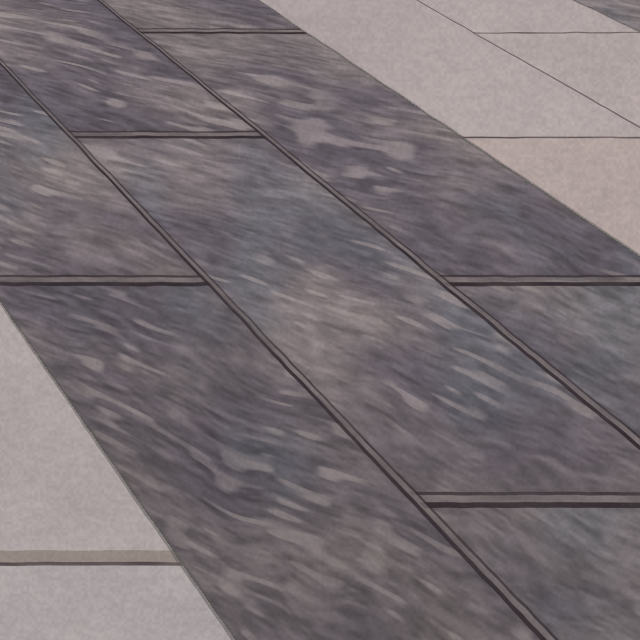
Write a Shadertoy shader that draws this texture.

```glsl
// Perspective view of riven slate paving: dark three-wide bands between pale two-wide bands, half-bond joints.
#define HORIZON 0.917       // height of the vanishing line above the canvas top
#define SLAB_LENGTH 0.298   // slab length in inverse depth
#define FIRST_JOINT 0.589   // inverse depth of one cross joint
#define JOINT_WIDTH 0.012   // half width of cross joints
#define SEAM_WIDTH 0.0085   // half width of lengthwise seams
#define SOFTNESS 0.0012     // edge blur
#define GRAIN 0.42          // contrast of the slate grain
#define GRAIN_ANGLE 0.36    // grain slope in radians
#define SCAR_AMOUNT 0.55    // opacity of the pale split marks

const vec3 VIOLET = vec3(0.372, 0.343, 0.372);
const vec3 BROWN  = vec3(0.482, 0.445, 0.448);
const vec3 BLUE   = vec3(0.385, 0.395, 0.425);
const vec3 PALE   = vec3(0.675, 0.635, 0.632);
const vec3 GROOVE = vec3(0.195, 0.165, 0.180);
const vec3 SCAR   = vec3(0.640, 0.595, 0.590);

float hash(vec2 p) {
    vec3 h = fract(vec3(p.xyx) * 0.1031);
    h += dot(h, h.yzx + 33.33);
    return fract((h.x + h.y) * h.z);
}

float noise(vec2 p) {
    vec2 i = floor(p), f = fract(p);
    f = f * f * (3.0 - 2.0 * f);
    return mix(mix(hash(i), hash(i + vec2(1, 0)), f.x),
               mix(hash(i + vec2(0, 1)), hash(i + vec2(1, 1)), f.x), f.y);
}

float fbm(vec2 p) {
    float sum = 0.0, amp = 0.53;
    for (int i = 0; i < 4; i++) {
        sum += amp * noise(p);
        p = p * 2.03 + 17.3;
        amp *= 0.5;
    }
    return sum;
}

float stroke(float d, float halfWidth) {
    float blur = max(SOFTNESS, 0.7 / iResolution.y);
    return 1.0 - smoothstep(halfWidth - blur, halfWidth + blur, abs(d));
}

// 1 for dark columns, 0 for pale ones
float isDark(float column) {
    return step(mod(column + 2.0, 5.0), 2.5);
}

// Chamfered joint: a worn strip between two grooves, the lower one heavier
vec3 joint(vec3 color, float d, float w, float wear) {
    vec3 strip = vec3(0.47, 0.43, 0.43) * (0.85 + 0.3 * wear);
    color *= 1.0 - 0.14 * exp(-abs(d) / w);
    color = mix(color, strip, 0.7 * stroke(d, 0.7 * w));
    float upper = stroke(d - 0.75 * w, 0.20 * w) * 0.75;
    float lower = stroke(d + 0.65 * w, 0.34 * w);
    return mix(color, GROOVE, max(upper, lower) * (0.7 + 0.3 * wear));
}

// Joint in pale paving: a beige strip above a thin broken line
vec3 paleJoint(vec3 color, float d, float w, float wear) {
    float close = smoothstep(0.007, 0.012, w);
    color = mix(color, vec3(0.54, 0.49, 0.46), 0.75 * close * stroke(d, 0.8 * w));
    return mix(color, GROOVE, stroke(d + 0.7 * w, 0.20 * w) * (0.4 + 0.4 * wear));
}

vec3 slate(vec2 p, vec2 slab) {
    float tone = hash(slab + 40.0);
    vec2 g = vec2(p.x, log(p.y + 0.5)) + 7.0 * hash(slab + 11.0);
    float c = cos(GRAIN_ANGLE), s = sin(GRAIN_ANGLE);
    vec2 q = vec2(dot(g, vec2(c, s)), dot(g, vec2(-s, c)));
    q.y += 0.035 * (noise(g * 4.0) - 0.5) + 0.012 * (noise(g * 15.0) - 0.5);
    float cloud = fbm(q * vec2(4.0, 9.0));
    float streak = 0.55 * noise(q * vec2(24, 120)) + 0.45 * noise(q * vec2(55, 230));
    float scar = smoothstep(0.60, 0.88, noise(q * vec2(20, 115) + 5.0));
    float patches = smoothstep(0.3, 0.7, noise(g * 7.0 + 3.0));
    vec3 color = mix(VIOLET, BROWN, smoothstep(0.25, 0.72, cloud + 0.12 * (tone - 0.5)));
    color = mix(color, BLUE, 0.5 * smoothstep(0.54, 0.78, fbm(g * 4.5 + 31.0)));
    color *= 1.0 + GRAIN * (streak - 0.5) + 0.08 * (tone - 0.5);
    color = mix(color, SCAR, SCAR_AMOUNT * scar * patches);
    return color * mix(1.04, 0.91, smoothstep(0.2, 1.0, p.y));
}

vec3 sandstone(vec2 p, vec2 slab) {
    float mottle = fbm(p * vec2(5, 9) + 9.0 * hash(slab));
    float grit = noise(vec2(p.x + p.y, p.y - 0.3 * p.x) * vec2(60, 130));
    vec3 tint = mix(vec3(1.02, 0.99, 0.97), vec3(0.99, 1.0, 1.01), hash(slab + 5.0));
    return PALE * tint * (1.0 + 0.12 * (mottle - 0.5) + 0.04 * (grit - 0.5));
}

void mainImage(out vec4 fragColor, in vec2 fragCoord) {
    vec2 p = fragCoord / iResolution.xy;
    p.y = 1.0 - p.y;    // measured down from the top
    vec2 worn = p + 0.0016 * (vec2(noise(p * 40.0), noise(p * 40.0 + 50.0)) - 0.5);

    // Ground coordinates: columns fan out of the vanishing point
    float spread = 0.247 + 0.27 * worn.y;
    float depth = worn.y + HORIZON;
    float k = (worn.x - 0.156 - 1.22 * worn.y) / spread;
    k = min(k, 1.05 * k + 0.05);
    float column = floor(k);
    float bond = 0.5 * mod(column + 1.0, 2.0) - 0.1 * step(column, -2.5);
    float row = (1.0 / depth - FIRST_JOINT) / SLAB_LENGTH - bond;
    vec2 slab = vec2(column, floor(row)) + 20.0;

    // Slab faces and cross joints
    float near = worn.y + 0.3;
    float wear = noise(p * 22.0);
    float across = (row - round(row)) * SLAB_LENGTH * depth * depth;
    float w = JOINT_WIDTH * near;
    vec3 color = isDark(column) > 0.5 ? joint(slate(p, slab), across, w, wear)
                                      : paleJoint(sandstone(p, slab), across, w, wear);

    // Lengthwise seams: full between dark slabs, hairline in pale, soft at band edges
    float edge = round(k);
    float slope = 1.22 + 0.27 * edge;
    float along = (k - edge) * spread * inversesqrt(1.0 + slope * slope);
    float darkSides = isDark(edge - 1.0) + isDark(edge);
    w = SEAM_WIDTH * near;
    if (darkSides > 1.5) color = joint(color, along, w, wear);
    else if (darkSides < 0.5) color = mix(color, GROOVE, 0.55 * stroke(along, 0.25 * w));
    else color = mix(color, vec3(0.34, 0.33, 0.32), 0.5 * stroke(along, 0.45 * w));

    // Fine grit over everything
    color *= 1.0 + 0.07 * (noise(p * 230.0) - 0.5);
    fragColor = vec4(clamp(color, 0.0, 1.0), 1.0);
}
```
